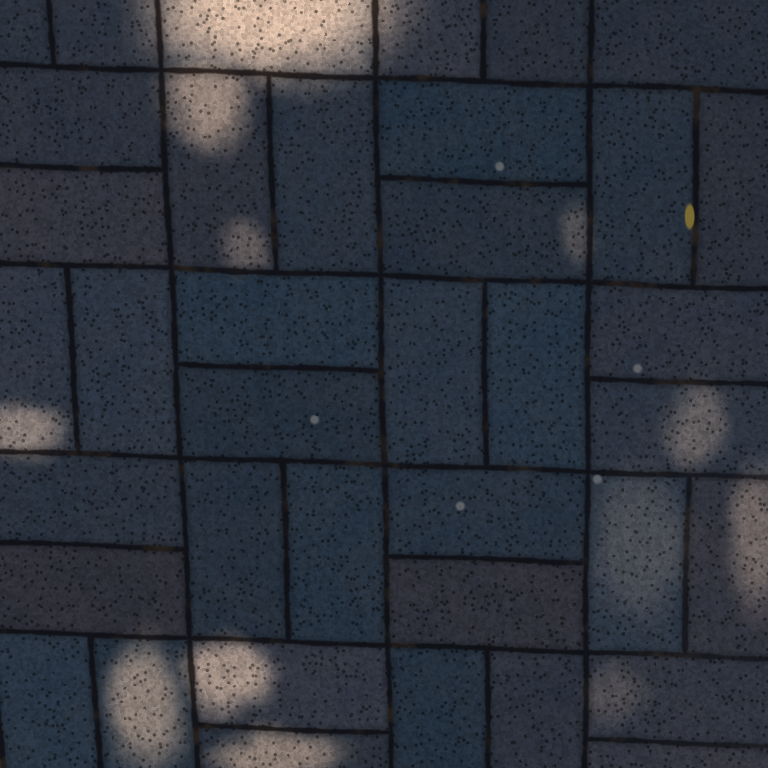
Reproduce this texture procedurally as a WebGL 1 fragment shader.

```glsl
precision highp float;
// Basket-weave paving: pairs of slate bricks turn a quarter in every other square,
// seen in slight perspective. Cellular noise gives pits and grit, layered sines
// give mottling and ragged joints, and soft ellipses of sunlight fall on top.
uniform vec2 u_resolution;

float hash(vec2 p) {
  return fract(sin(dot(p, vec2(127.1, 311.7))) * 43758.545);
}

// Distance to the nearest scattered point, and that point's random value
vec2 cellular(vec2 p) {
  vec2 base = floor(p), nearest = vec2(9.0, 0.0);
  for (int j = -1; j <= 1; j++) {
    for (int i = -1; i <= 1; i++) {
      vec2 c = base + vec2(float(i), float(j));
      float d = length(c + vec2(hash(c), hash(c + 57.3)) - p);
      if (d < nearest.x) nearest = vec2(d, hash(c + 19.7));
    }
  }
  return nearest;
}

// Layered, rotated sines, roughly -1 to 1
float ripple(vec2 p) {
  float sum = 0.0, gain = 0.55;
  for (int i = 0; i < 5; i++) {
    sum += gain * sin(p.x + 1.3 * sin(p.y)) * cos(p.y * 0.9 + sin(p.x * 0.7));
    p = mat2(1.36, 1.18, -1.18, 1.36) * p + 2.7;
    gain *= 0.62;
  }
  return sum;
}

// Soft-edged ellipse
float patchOfSun(vec2 p, vec2 centre, vec2 radius) {
  return 1.0 - smoothstep(0.4, 1.4, length((p - centre) / radius));
}

// Dappled light, its outlines broken up by the sines
float sunlight(vec2 p) {
  p += 0.014 * vec2(ripple(p * 17.0), ripple(p * 17.0 + 5.0));
  float s = patchOfSun(p, vec2(0.35, 1.0), vec2(0.16, 0.105));
  s = max(s, 0.65 * patchOfSun(p, vec2(0.27, 0.87), vec2(0.06, 0.065)));
  s = max(s, 0.30 * patchOfSun(p, vec2(0.325, 0.68), vec2(0.035)));
  s = max(s, 0.25 * patchOfSun(p, vec2(0.75, 0.70), vec2(0.025, 0.045)));
  s = max(s, 0.50 * patchOfSun(p, vec2(0.03, 0.44), vec2(0.055, 0.035)));
  s = max(s, 0.30 * patchOfSun(p, vec2(0.905, 0.45), vec2(0.04, 0.055)));
  s = max(s, 0.18 * patchOfSun(p, vec2(0.83, 0.29), vec2(0.06, 0.10)));
  s = max(s, 0.38 * patchOfSun(p, vec2(0.985, 0.30), vec2(0.04, 0.09)));
  s = max(s, 0.62 * patchOfSun(p, vec2(0.19, 0.08), vec2(0.05, 0.085)));
  s = max(s, 0.65 * patchOfSun(p, vec2(0.30, 0.115), vec2(0.06, 0.05)));
  s = max(s, 0.65 * patchOfSun(p, vec2(0.36, 0.015), vec2(0.09, 0.03)));
  return max(s, 0.17 * patchOfSun(p, vec2(0.80, 0.10), vec2(0.04, 0.045)));
}

void main() {
  vec2 p = gl_FragCoord.xy / u_resolution;

  // Perspective: columns narrow and rows shorten towards the bottom
  float down = 0.8984 - p.y - 0.035 * (p.x - 0.5);
  vec2 q = vec2((p.x - 0.509 + 0.022 * p.y) / (0.2526 + 0.03 * p.y),
                down * (3.783 + 0.38 * down));
  q += 0.004 * vec2(sin(q.y * 5.0 + q.x), sin(q.x * 6.0 + q.y * 2.0));

  // Two bricks per square, upright in odd squares and flat in even ones
  vec2 square = floor(q), f = fract(q);
  if (mod(square.x + square.y, 2.0) < 0.5) f = f.yx;
  float side = floor(f.x * 2.0);
  vec2 id = square + side * vec2(0.37, 0.61);
  float across = fract(f.x * 2.0) * 0.5;
  float edge = min(min(across, 0.5 - across), min(f.y, 1.0 - f.y));

  // Stone: a tint per brick, broad mottling, grain and dark pits
  vec3 stone = mix(vec3(0.145, 0.192, 0.245), vec3(0.188, 0.192, 0.228), hash(id));
  stone *= 0.94 + 0.16 * hash(id + 8.3);
  stone += ripple(p * 28.0) * vec3(0.014, 0.008, 0.003);
  vec2 grain = cellular(p * 230.0);
  stone *= 0.95 + 0.20 * (grain.y - 0.5) + 0.10 * grain.x;
  vec2 pit = cellular(p * 130.0);
  stone *= 1.0 - 0.42 * step(0.72, pit.y) * (1.0 - smoothstep(0.12, 0.42, pit.x));

  // Light, with rims dimmed beside the joints
  float sun = sunlight(p);
  vec3 colour = mix(stone, vec3(0.80, 0.69, 0.61) * (stone.g / 0.192), sun);
  colour *= 1.0 - 0.14 * (1.0 - smoothstep(0.015, 0.05, edge));

  // Ragged joints, browner in places and fainter to the lower right
  float rough = ripple(q * 23.0);
  float joint = 1.0 - smoothstep(0.006, 0.021, edge + 0.005 * rough);
  float fade = 0.92 - 0.3 * smoothstep(0.7, 1.0, p.x) * (1.0 - smoothstep(0.3, 0.6, p.y));
  vec3 soil = mix(vec3(0.055, 0.06, 0.08), vec3(0.15, 0.12, 0.10),
                  smoothstep(0.1, 0.9, ripple(q * 9.0)));
  soil = mix(soil, vec3(0.27, 0.19, 0.14), 0.7 * sun);
  colour = mix(colour, soil, joint * fade);

  // Sparse pebbles and one fallen leaf
  vec2 pebble = cellular(p * 24.0);
  float grit = step(0.985, pebble.y) * (1.0 - smoothstep(0.08, 0.19, pebble.x));
  colour = mix(colour, vec3(0.42, 0.43, 0.44), 0.8 * grit);
  float leaf = 1.0 - smoothstep(0.7, 1.1, length((p - vec2(0.898, 0.718)) / vec2(0.007, 0.018)));
  colour = mix(colour, vec3(0.48, 0.42, 0.20), leaf);

  gl_FragColor = vec4(colour, 1.0);
}
```
